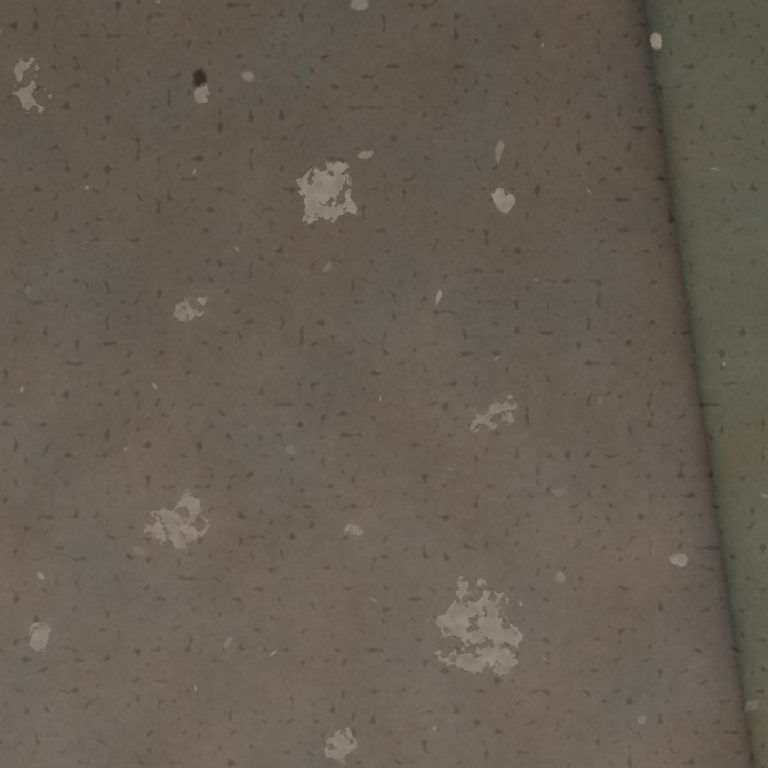
This texture is drawn by a Shadertoy shader. Its source:

```glsl
// Worn brown floor with chipped pale paint, beside a grey-green strip.
// Gradient noise gives the mottling and grain; looped flakes with noisy
// outlines give the chips, and a slanted line gives the shadowed seam.

const vec3 FLOOR_TOP = vec3(0.365, 0.332, 0.292);
const vec3 FLOOR_BOTTOM = vec3(0.437, 0.396, 0.356);
const vec3 STRIP_COLOR = vec3(0.382, 0.378, 0.318);
const vec3 PAINT_COLOR = vec3(0.555, 0.515, 0.465);
const vec3 PIT_COLOR = vec3(0.17, 0.15, 0.125);
const vec3 WARM_TINT = vec3(0.022, -0.003, -0.016);

const float SEAM_TOP = 0.838;      // seam x at the top of the canvas
const float SEAM_BOTTOM = 0.980;   // seam x at the bottom
const float SEAM_SOFTNESS = 0.004;
const float CHIP_SOFTNESS = 0.0022;
const int PATCH_COUNT = 11;
const int SPECK_COUNT = 42;
const vec2 PATCH_START = vec2(0.78, 0.18);
const vec2 SPECK_START = vec2(0.13, 0.41);
const vec2 PIT_CENTER = vec2(0.26, 0.898);
const vec2 SPREAD = vec2(0.7549, 0.5698);   // low-discrepancy step

float hash(vec2 p) {
    vec3 q = fract(p.xyx * vec3(0.1031, 0.1030, 0.0973));
    q += dot(q, q.yzx + 33.33);
    return fract((q.x + q.y) * q.z);
}

float cornerSlope(vec2 cell, vec2 offset) {
    float angle = 6.2832 * hash(cell);
    return dot(vec2(cos(angle), sin(angle)), offset);
}

float gradientNoise(vec2 p) {
    vec2 i = floor(p), f = p - i;
    vec2 u = f * f * f * (f * (f * 6.0 - 15.0) + 10.0);
    vec2 e = vec2(0.0, 1.0);
    float low = mix(cornerSlope(i, f), cornerSlope(i + e.yx, f - e.yx), u.x);
    float high = mix(cornerSlope(i + e.xy, f - e.xy), cornerSlope(i + e.yy, f - e.yy), u.x);
    return mix(low, high, u.y);
}

float fbm(vec2 p) {
    float sum = 0.0, amplitude = 1.0;
    for (int i = 0; i < 4; i++) {
        sum += amplitude * gradientNoise(p);
        p = mat2(1.6, 1.2, -1.2, 1.6) * p + 17.3;
        amplitude *= 0.5;
    }
    return sum;
}

// Distance to a turned, stretched disc
float flakeDistance(vec2 p, float angle, float stretch, float radius) {
    float c = cos(angle), s = sin(angle);
    p = mat2(c, -s, s, c) * p;
    return length(p * vec2(1.0 / stretch, stretch)) - radius;
}

float chipMask(float d) {
    return smoothstep(CHIP_SOFTNESS, -CHIP_SOFTNESS, d);
}

// x: paint cover, y: faint dusty halo
vec2 paintChips(vec2 p) {
    vec2 warp = vec2(fbm(p * 34.0 + 5.0), fbm(p * 34.0 + 71.0));
    float breakup = fbm(p * 48.0 + 120.0);
    float cover = 0.0, halo = 0.0;

    // Large broken patches, shrinking along the sequence
    for (int i = 0; i < PATCH_COUNT; i++) {
        float k = float(i);
        vec2 center = fract(PATCH_START + k * SPREAD) * vec2(0.8, 1.0);
        float radius = mix(0.052, 0.011, pow(k / float(PATCH_COUNT - 1), 0.45));
        float wear = hash(vec2(k, 8.0));
        float d = flakeDistance(p - center + warp * radius * 0.65,
            6.28 * hash(vec2(k, 3.0)), 1.0 + 0.45 * wear, radius);
        float solid = smoothstep(-0.1, 0.12, breakup + 0.28 - 0.38 * wear);
        cover = max(cover, chipMask(d) * solid * mix(0.92, 0.65, wear));
        halo = max(halo, smoothstep(0.03, -0.02, d));
    }

    // Small scattered specks and slivers
    for (int i = 0; i < SPECK_COUNT; i++) {
        float k = float(i);
        vec2 center = fract(SPECK_START + k * SPREAD);
        center += 0.08 * (vec2(hash(vec2(k, 21.0)), hash(vec2(k, 22.0))) - 0.5);
        float size = hash(vec2(k, 31.0));
        float radius = mix(0.0022, 0.0105, size * size * size);
        float d = flakeDistance(p - center + warp * radius * 0.8,
            6.28 * hash(vec2(k, 41.0)), 1.0 + 0.7 * hash(vec2(k, 51.0)), radius);
        cover = max(cover, chipMask(d) * mix(0.3, 0.95, hash(vec2(k, 61.0))));
    }
    return vec2(cover, halo);
}

void mainImage(out vec4 fragColor, in vec2 fragCoord) {
    vec2 p = fragCoord / iResolution.xy;

    // Floor, strip and the shadow along their seam
    float seam = p.x - mix(SEAM_BOTTOM, SEAM_TOP, p.y) + 0.002 * gradientNoise(p * 25.0);
    vec3 ground = mix(FLOOR_BOTTOM, FLOOR_TOP, smoothstep(0.1, 1.05, p.y));
    ground *= 1.0 - 0.22 * exp(min(seam, 0.0) / 0.012) - 0.12 * exp(min(seam, 0.0) / 0.06);
    vec3 strip = STRIP_COLOR * (1.02 - 0.12 * p.y * p.y);
    strip *= 1.0 - 0.30 * exp(-max(seam, 0.0) / 0.014);
    vec3 color = mix(ground, strip, smoothstep(-SEAM_SOFTNESS, SEAM_SOFTNESS, seam));

    // Mottling, tint drift, grain and dark dirt
    color += 0.022 * fbm(p * 8.0) + 0.016 * fbm(p * 55.0 + 40.0);
    color += 0.018 * gradientNoise(p * 170.0);
    color += WARM_TINT * fbm(p * 6.0 + 90.0);
    color -= 0.07 * smoothstep(0.25, 0.6, gradientNoise(p * 75.0 + 13.0));

    // Chipped paint and one dark pit
    vec2 chips = paintChips(p);
    color += 0.018 * chips.y * (0.6 + fbm(p * 30.0));
    vec3 paint = PAINT_COLOR + 0.06 * fbm(p * 60.0 + 200.0);
    color = mix(color, paint, chips.x);
    float pit = flakeDistance(p - PIT_CENTER, 1.5, 1.15, 0.010);
    color = mix(color, PIT_COLOR, 0.85 * smoothstep(0.004, -0.004, pit + 0.004 * fbm(p * 90.0)));

    fragColor = vec4(color, 1.0);
}
```
